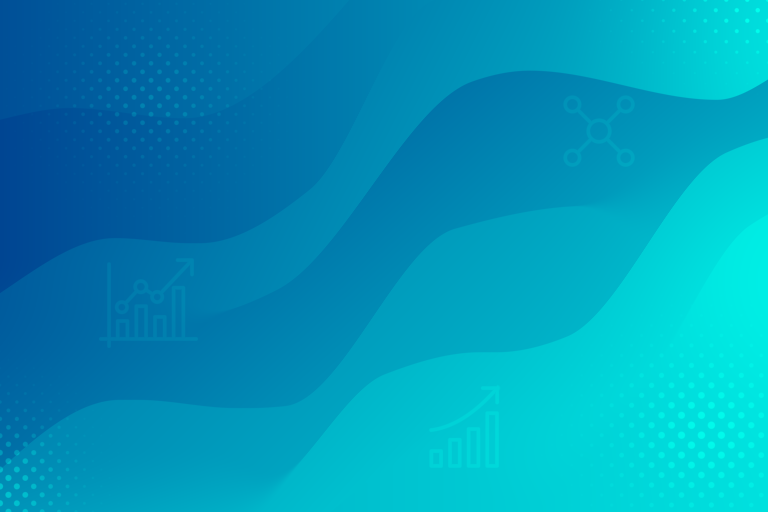
Reproduce this background procedurally as a WebGL 2 fragment shader.

```glsl
#version 300 es
precision highp float;
// Layered blue to cyan waves with halftone dots and faint chart and network icons.

#define BLUE_BASE 0.44
#define BLUE_GAIN 0.49
#define ICON_UNITS 100.0
#define STROKE 0.36
#define ICON_TONE 0.05
#define BAR_PITCH 3.64

uniform vec2 u_resolution;
out vec4 outColor;

// One tone value drives the whole palette, deep blue to cyan.
vec3 ocean(float tone) {
    return vec3(0.0, tone, BLUE_BASE + BLUE_GAIN * tone);
}

// Each step holds start x, end x and rise.
float rise(float x, vec3 s) {
    return s.z * smoothstep(s.x, s.y, x);
}

float wave(float x, float base, vec3 a, vec3 b, vec3 c, vec3 d) {
    return base + rise(x, a) + rise(x, b) + rise(x, c) + rise(x, d);
}

// Lays a tone gradient (offset, x slope, y slope) below an edge.
void layer(inout float tone, vec2 p, float edge, float blur, vec3 gradient) {
    float soft = 0.8 / u_resolution.y + blur;
    float cover = smoothstep(-soft, soft, edge - p.y);
    tone = mix(tone, dot(gradient, vec3(1.0, p)), cover);
}

float glow(vec2 p, vec2 center, vec2 extent) {
    vec2 d = (p - center) / extent;
    return exp(-dot(d, d));
}

// Staggered dots that shrink and fade away from the center.
float halftone(vec2 p, vec2 center, vec2 extent, float pitch, float radius) {
    vec2 q = p - center;
    vec2 cell = fract(vec2(q.x + q.y, q.y - q.x) / pitch + 0.5) - 0.5;
    float strength = glow(p, center, extent);
    float d = length(cell) * pitch * 0.7071 - radius * sqrt(strength);
    float soft = 0.8 / u_resolution.y;
    return strength * (1.0 - smoothstep(-soft, soft, d));
}

float segment(vec2 q, vec2 a, vec2 b) {
    vec2 v = b - a;
    return length(q - a - v * clamp(dot(q - a, v) / dot(v, v), 0.0, 1.0));
}

float ring(vec2 q, vec2 center, float radius) {
    return abs(length(q - center) - radius);
}

float arrowHead(vec2 q, vec2 tip) {
    return min(segment(q, tip, tip - vec2(2.8, 0.0)), segment(q, tip, tip - vec2(0.0, 2.8)));
}

float bars(vec2 q, vec4 heights) {
    float d = 1e3;
    for (int i = 0; i < 4; i++) {
        vec2 halfSize = vec2(0.95, 0.5 * heights[i]);
        vec2 e = abs(q - vec2(float(i) * BAR_PITCH, halfSize.y)) - halfSize;
        d = min(d, abs(length(max(e, 0.0)) + min(max(e.x, e.y), 0.0)));
    }
    return d;
}

float lineChart(vec2 q) {
    float d = bars(q - vec2(2.64, 0.0), vec4(3.5, 6.4, 4.3, 10.0));
    d = min(d, min(segment(q, vec2(0.0, -1.4), vec2(0.0, 14.6)), segment(q, vec2(-1.6, 0.0), vec2(17.0, 0.0))));
    vec2 a = vec2(2.5, 6.2), b = vec2(6.2, 10.2), c = vec2(9.4, 8.2), tip = vec2(16.2, 15.4);
    float link = min(min(segment(q, a, b), segment(q, b, c)), segment(q, c, tip));
    float inside = min(min(length(q - a), length(q - b)), length(q - c));
    d = min(d, max(link, 1.1 - inside));
    d = min(d, min(ring(q, a, 1.0), min(ring(q, b, 1.1), ring(q, c, 1.0))));
    return min(d, arrowHead(q, tip));
}

float growthChart(vec2 q) {
    float t = clamp(q.x / 12.9, 0.0, 1.0);
    vec2 onCurve = vec2(12.9 * t, 7.0 + 8.2 * t * (0.2 + 0.8 * t));
    float curve = length(q - onCurve) / sqrt(1.0 + pow(0.13 + 1.02 * t, 2.0));
    return min(min(curve, arrowHead(q, vec2(12.9, 15.2))), bars(q - vec2(1.0, 0.0), vec4(2.9, 5.1, 7.2, 10.3)));
}

float network(vec2 q) {
    float d = ring(q, vec2(0.0), 2.1);
    for (int i = 0; i < 4; i++) {
        vec2 node = 5.2 * (2.0 * vec2(i & 1, i >> 1) - 1.0);
        float arm = max(segment(q, vec2(0.0), node), max(2.1 - length(q), 1.4 - length(q - node)));
        d = min(d, min(arm, ring(q, node, 1.4)));
    }
    return d;
}

void main() {
    vec2 p = gl_FragCoord.xy / u_resolution.y;
    float x = p.x;
    float tone = 0.31 + 0.29 * x;

    // Wave layers from the upper left to the lower right
    layer(tone, p, wave(x, 0.748, vec3(-0.117, 0.137, 0.041), vec3(0.137, 0.36, -0.02), vec3(0.36, 1.14, 0.623), vec3(0, 1, 0)), 0.0, vec3(0.27, 0.32, 0.0));
    layer(tone, p, wave(x, 0.353, vec3(-0.176, 0.225, 0.182), vec3(0.225, 0.37, -0.01), vec3(0.39, 0.938, 0.307), vec3(0.605, 0.84, 0.19)), 0.0, vec3(0.428, 0.31, -0.157));
    tone += 0.13 * glow(p, vec2(1.5, 1.0), vec2(0.25, 0.3)) * smoothstep(0.9, 1.2, x);
    layer(tone, p, wave(x, 0.379, vec3(0.352, 1.035, 0.293), vec3(0.543, 0.922, 0.19), vec3(1.035, 1.4, -0.057), vec3(1.4, 1.62, 0.092)), 0.12 * (1.0 - smoothstep(0.2, 0.46, x)), vec3(0.466, 0.27, -0.3));
    layer(tone, p, wave(x, -0.109, vec3(-0.293, 0.234, 0.328), vec3(0.27, 0.46, -0.016), vec3(0.488, 1.152, 0.129), vec3(0.557, 0.889, 0.266)), 0.16 * smoothstep(1.12, 1.4, x), vec3(0.545, 0.2, -0.2));
    layer(tone, p, wave(x, 0.029, vec3(0.439, 0.938, 0.137), vec3(0.498, 0.752, 0.146), vec3(0.97, 1.576, 0.234), vec3(1.107, 1.42, 0.195)), 0.1 * (1.0 - smoothstep(0.4, 0.6, x)), vec3(0.59, 0.25, -0.23));
    layer(tone, p, wave(x, -0.092, vec3(0.469, 0.879, 0.232), vec3(1.035, 1.621, 0.332), vec3(1.23, 1.465, 0.146), vec3(0, 1, 0)), 0.14 * glow(p, vec2(1.03, p.y), vec2(0.16, 1.0)), vec3(0.64, 0.16, 0.0));
    tone += 0.055 * glow(p, vec2(1.5, 0.45), vec2(0.25));

    // Halftone patches
    tone += 0.12 * halftone(p, vec2(0.295, 0.81), vec2(0.17, 0.15), 0.0332, 0.0048);
    tone += 0.2 * halftone(p, vec2(0.0, 0.05), vec2(0.13, 0.15), 0.033, 0.006);
    tone += 0.11 * halftone(p, vec2(1.37, 0.15), vec2(0.17, 0.16), 0.039, 0.0072);
    tone += 0.15 * halftone(p, vec2(1.48, 0.98), vec2(0.22, 0.1), 0.041, 0.0042);

    // Faint line icons
    float icons = min(lineChart((p - vec2(0.213, 0.338)) * ICON_UNITS), growthChart((p - vec2(0.842, 0.09)) * ICON_UNITS));
    icons = min(icons, network((p - vec2(1.17, 0.744)) * ICON_UNITS));
    float soft = 0.8 * ICON_UNITS / u_resolution.y;
    tone += ICON_TONE * (1.0 - smoothstep(STROKE - soft, STROKE + soft, icons));

    outColor = vec4(ocean(clamp(tone, 0.0, 1.0)), 1.0);
}
```
